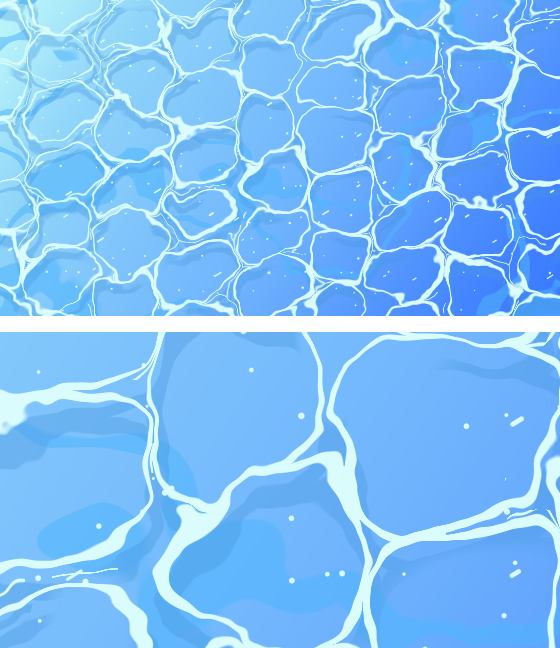
Top, the full canvas; bottom, a detail of the centre.
Give the GLSL for this texture, as a WebGL 1 fragment shader.

```glsl
precision highp float;
// Sunlit water: a net of pale foam strands over a diagonal blue gradient.
// The net is a warped, staggered Voronoi lattice whose softened edge distance
// splits into loops at the joints; shadows, cyan patches and glints sit around it.
uniform vec2 u_resolution;

const float ROW = 0.178; // height of one foam cell in canvas heights

float hash(vec2 p) {
  return fract(sin(dot(p, vec2(127.1, 311.7))) * 43758.55);
}

float noise(vec2 p) {
  vec2 i = floor(p), f = fract(p);
  f = f * f * (3.0 - 2.0 * f);
  return mix(mix(hash(i), hash(i + vec2(1.0, 0.0)), f.x),
             mix(hash(i + vec2(0.0, 1.0)), hash(i + 1.0), f.x), f.y);
}

vec2 noise2(vec2 p) {
  return vec2(noise(p), noise(p + 37.3)) - 0.5;
}

// Centre of a lattice cell: every other column is shifted by half a row
vec2 cellCentre(vec2 id) {
  vec2 jitter = vec2(hash(id), hash(id + 19.7)) - 0.5;
  return vec2(1.24 * id.x, id.y + 0.5 * mod(id.x, 2.0)) + 0.26 * jitter;
}

// x: sharp distance to the cell edge, y: softened one, negative at the joints
vec2 edgeDistance(vec2 q) {
  q += 0.36 * noise2(q * 1.7) + 0.15 * noise2(q * 4.3) + 0.04 * noise2(q * 11.0);
  float column = floor(q.x / 1.24 + 0.5);
  vec2 base = vec2(column, floor(q.y - 0.5 * mod(column, 2.0) + 0.5));
  vec2 nearId = base, nearest = vec2(9.0);
  for (int j = -1; j <= 1; j++) {
    for (int i = -1; i <= 1; i++) {
      vec2 id = base + vec2(float(i), float(j));
      vec2 r = cellCentre(id) - q;
      if (dot(r, r) < dot(nearest, nearest)) { nearest = r; nearId = id; }
    }
  }
  float sharp = 9.0, sum = 0.0;
  for (int j = -1; j <= 1; j++) {
    for (int i = -1; i <= 1; i++) {
      if (i == 0 && j == 0) continue;
      vec2 r = cellCentre(nearId + vec2(float(i), float(j))) - q;
      float d = dot(0.5 * (r + nearest), normalize(r - nearest));
      sharp = min(sharp, d);
      sum += exp(-9.0 * d);
    }
  }
  return vec2(sharp, -log(sum) / 9.0);
}

// Foam strands; the offset noise pulls single lines apart into pairs
float foam(vec2 q, float extra, float aa) {
  vec2 d = edgeDistance(q);
  float split = 0.1 * smoothstep(0.52, 0.85, noise(q * 1.5 + 8.0));
  float width = 0.009 + 0.034 * noise(q * 2.6 + 3.0) * noise(q * 1.1 + 51.0) * 1.6 + extra;
  float strand = 1.0 - smoothstep(width - aa, width + aa, abs(d.y - split));
  float thin = 0.009 + extra * 0.5;
  float web = 1.0 - smoothstep(thin - aa, thin + aa, d.x);
  return max(strand, web * step(0.45, noise(q * 3.1 + 70.0)));
}

// Scattered glints: small dots and a few dashes leaning up to the right
float glints(vec2 p, float aa) {
  float light = 0.0;
  for (int k = 0; k < 2; k++) {
    float layer = float(k);
    vec2 g = p / (0.055 + 0.035 * layer) + 13.0 * layer;
    vec2 id = floor(g);
    vec2 spot = 0.3 + 0.4 * vec2(hash(id + 5.1), hash(id + 9.4));
    vec2 r = (g - id - spot) * (0.055 + 0.035 * layer);
    r = vec2(dot(r, vec2(0.85, 0.53)), dot(r, vec2(-0.53, 0.85)));
    float reach = layer * 0.011 * hash(id + 2.2);
    r.x -= clamp(r.x, -reach, reach);
    float size = 0.0014 + 0.0022 * hash(id + 7.7);
    float present = step(0.72, hash(id + 31.0 * layer) * 0.75 + 0.4 * noise(p * 5.0));
    light = max(light, present * (1.0 - smoothstep(size - aa, size + aa, length(r))));
  }
  return light;
}

void main() {
  vec2 uv = gl_FragCoord.xy / u_resolution;
  vec2 p = gl_FragCoord.xy / u_resolution.y;
  float pixel = 0.75 / u_resolution.y;
  float aa = pixel / ROW;
  vec2 q = vec2(p.x, p.y - 0.1 * p.x) / ROW + 20.0;

  // Diagonal gradient from pale aqua to deep blue
  float t = 0.8 * uv.x + 0.3 * (1.0 - uv.y);
  vec3 color = mix(vec3(0.73, 0.96, 0.98), vec3(0.56, 0.83, 0.98), smoothstep(0.0, 0.25, t));
  color = mix(color, vec3(0.47, 0.74, 0.99), smoothstep(0.18, 0.55, t));
  color = mix(color, vec3(0.23, 0.48, 1.0), smoothstep(0.45, 1.12, t));

  // Flat cyan patches with winding outlines
  vec2 w = q * vec2(0.75, 1.0) + 1.1 * noise2(q * 1.2 + 4.0) + 0.3 * noise2(q * 3.5);
  float ribbon = abs(noise(w * 0.95 + 11.0) - 0.5);
  float patches = (1.0 - smoothstep(0.075, 0.09, ribbon)) * smoothstep(0.4, 0.44, noise(w * 0.6 + 60.0));
  color = mix(color, vec3(0.31, 0.71, 0.99), 0.55 * patches);

  // Shadow of the net, dropped below it
  float shadow = foam(q + vec2(-0.04, 0.17), 0.028, aa * 1.5);
  shadow *= smoothstep(0.3, 0.42, noise(q * 1.3 + 25.0));
  color = mix(color, vec3(0.28, 0.59, 0.87), 0.36 * shadow);

  // Foam and glints
  float light = max(foam(q, 0.0, aa), glints(p, pixel));
  color = mix(color, vec3(0.86, 0.99, 0.99), light);
  gl_FragColor = vec4(color, 1.0);
}
```
